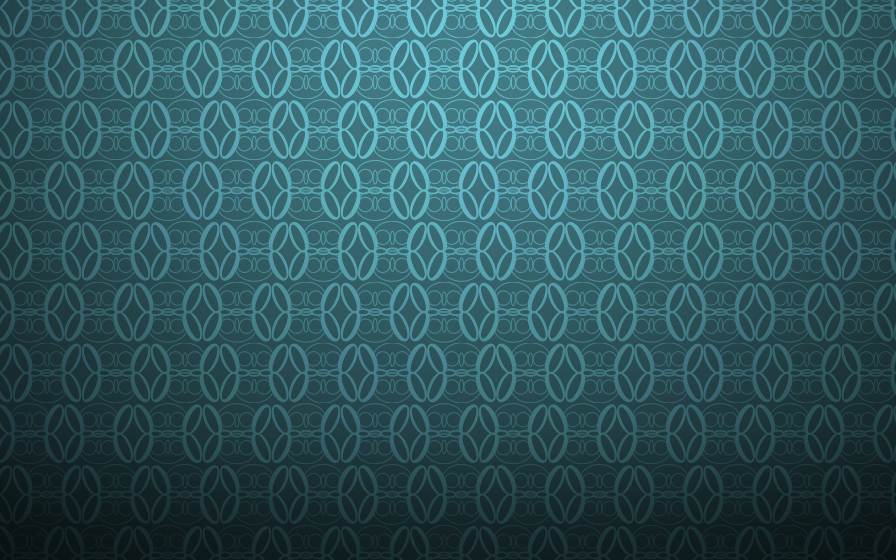
This pattern is drawn by a Shadertoy shader. Its source:

```glsl
#define REPEATS vec2(12.97, 9.21)
#define PHASE vec2(-0.07, 0.077)
#define ROW_SHIFT 0.25
#define TILE vec2(89.0, 78.0)
#define THIN 0.7
#define LEAF_TILT 0.42
#define LIGHT_POS vec2(0.52, 0.92)
#define LIGHT_FALLOFF vec2(2.35, 1.3)
#define GROUND vec3(0.262, 0.485, 0.525)
#define INK vec3(0.43, 0.795, 0.855)

// Approximate signed distance to an ellipse with semi-axes r
float ellipse(vec2 p, vec2 r) {
    float k = length(p / r);
    return k * (k - 1.0) / max(length(p / (r * r)), 1e-4);
}

float outline(float d) {
    return abs(d) - THIN;
}

// Leaf ring, heavier on its outer side: x is the band, y the filled leaf
vec2 leaf(vec2 p) {
    p -= vec2(13.0, 18.0);
    float c = cos(LEAF_TILT), s = sin(LEAF_TILT);
    p = vec2(c * p.x - s * -p.y, c * p.y - s * p.x);
    float body = ellipse(p, vec2(10.5, 21.0));
    float hole = ellipse(p + vec2(1.2, 0.0), vec2(5.7, 18.0));
    return vec2(max(body, -hole), body);
}

// Four mirrored leaves enclose a pointed star
vec2 medallion(vec2 p) {
    vec2 d = vec2(1e3);
    for (int i = 0; i < 4; i++) {
        vec2 side = vec2(i & 1, i >> 1) * 2.0 - 1.0;
        d = min(d, leaf(p * side));
    }
    return d;
}

// Fine scrollwork, centred between neighbouring medallions
float scrolls(vec2 p) {
    float d = outline(ellipse(p - vec2(0.0, 19.5), vec2(25.0, 19.0)));
    d = min(d, outline(length(p - vec2(12.5, 18.0)) - 9.2));
    d = min(d, outline(ellipse(p - vec2(0.0, 17.0), vec2(2.6, 8.5))));
    return d;
}

// Chain of small eyes along the row axis
float eyes(vec2 p) {
    float d = abs(ellipse(p, vec2(8.0, 3.8)));
    d = min(d, abs(ellipse(p - vec2(15.0, 0.0), vec2(8.0, 3.8))));
    return d - 1.1;
}

float coverage(float d, float pixel) {
    return smoothstep(0.6, -0.6, d / pixel);
}

void mainImage(out vec4 fragColor, in vec2 fragCoord) {
    vec2 uv = fragCoord / iResolution.xy;
    float pixel = TILE.y * REPEATS.y / iResolution.y;

    // Every second row slides sideways
    vec2 grid = uv * REPEATS - PHASE + 0.5;
    grid.x -= ROW_SHIFT * mod(floor(grid.y), 2.0);
    vec2 p = (fract(grid) - 0.5) * TILE;

    // Ornament
    vec2 between = vec2(0.5 * TILE.x - abs(p.x), abs(p.y));
    vec2 leaves = medallion(p);
    float bold = coverage(leaves.x, pixel);
    float outside = 1.0 - coverage(leaves.y, pixel);
    float fine = coverage(scrolls(between), pixel) * 0.75 * outside;
    float chain = coverage(eyes(between), pixel) * 0.9;
    float ink = max(bold, max(fine, chain));

    // Broad light from above, with a faint hue drift in the ink
    vec2 away = uv - LIGHT_POS;
    float light = exp(-dot(away * away, LIGHT_FALLOFF));
    light *= 1.0 - 0.28 * smoothstep(0.28, 0.0, uv.y);
    float drift = sin(uv.x * 17.0 + 1.0) * sin(uv.y * 9.0 + 2.0);
    vec3 inkColor = INK + vec3(-0.005, 0.01, -0.015) * drift;

    fragColor = vec4(mix(GROUND, inkColor, ink) * light, 1.0);
}
```
